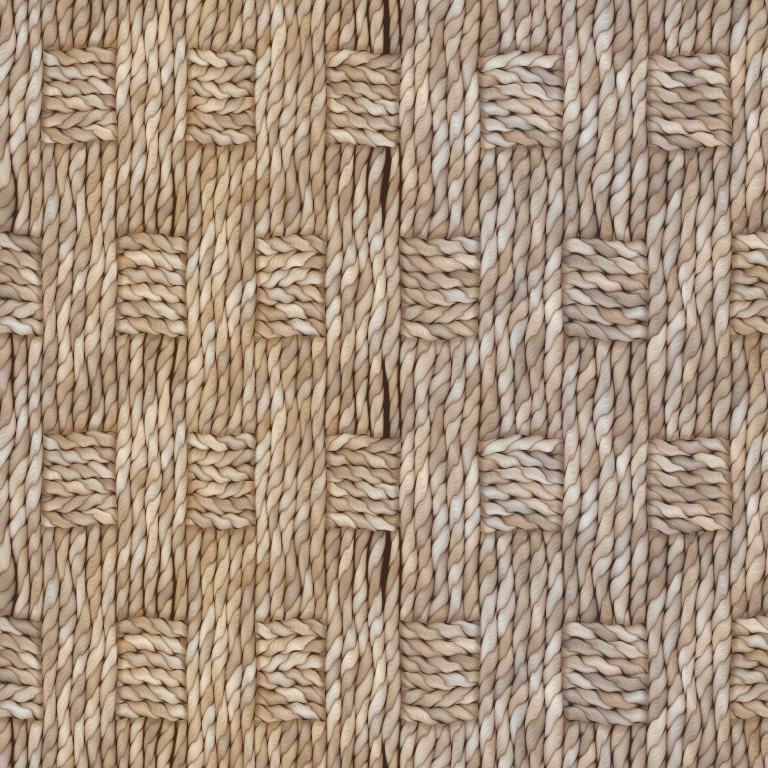
Give the GLSL for this texture, as a WebGL 2 fragment shader.

```glsl
#version 300 es
precision highp float;
// Woven seagrass mat: ten columns of twisted upright ropes, crossed by staggered pads
// of six horizontal ropes. Every rope is a row of sheared, rounded strands, toned by
// hashes and layered sines; the weave repeats twice up the canvas.
uniform vec2 u_resolution;
out vec4 fragColor;

const float TAU = 6.2831853;

float hash(vec2 p) {
    return fract(sin(dot(p, vec2(127.1, 311.7))) * 43758.5453);
}

// Straw ramp from shadow to pale fibre, warmest in the middle.
vec3 straw(float tone) {
    float t = clamp(tone, -0.2, 1.15);
    return mix(vec3(0.30, 0.23, 0.185), vec3(0.84, 0.81, 0.76), t)
         + vec3(0.05, 0.0, -0.045) * max(4.0 * t * (1.0 - t), 0.0);
}

// Helix phase: strands turn parallel to the rope near its sides.
float helix(float across) {
    return 0.8 * across + 1.4 * across * across * across;
}

// One rope: across is -0.5..0.5, phase counts strands along it.
vec3 rope(float across, float phase, float wrap, float seed, float light) {
    // Uneven seams keep the strands from looking machined
    float p = phase + 0.07 * sin(across * 9.0 + seed * 2.7);
    float id = mod(floor(p), wrap);
    float f = fract(p) - 0.5;
    float h = hash(vec2(id, seed));
    float g = hash(vec2(seed + 7.3, id + 2.1));

    // Rounded strand with seams of varied depth and open corners
    float seam = pow(abs(2.0 * f), 2.6 + 2.5 * g) * mix(0.8, 1.0, h);
    float side = pow(abs(2.0 * across), 3.2);
    float edge = seam + side;
    float dome = sqrt(max(1.0 - edge, 0.0));
    float gap = smoothstep(1.0, 1.5, edge);

    // Dry fibres run along each strand, broken up lengthwise
    float fibre = sin(f * 25.0 + 2.0 * sin(across * 6.0 + g * TAU) + g * 20.0)
                * (0.6 + 0.4 * sin(across * 11.0 + h * 40.0))
                + 0.8 * sin(f * 44.0 + across * 7.0 + h * 30.0);
    float blotch = sin(across * 7.0 + f * 3.0 + g * 25.0);
    float tone = 0.20 + 0.60 * dome + 0.34 * (h - 0.5) + 0.055 * fibre
               + 0.06 * blotch + 0.12 * f - 0.12 * across;
    tone = mix(tone * light, -0.12, gap);
    return straw(tone) + vec3(0.04, 0.0, -0.045) * (g - 0.5) * (1.0 - gap);
}

vec3 weave(vec2 uv) {
    // Column coordinate: narrow columns left of centre, wide ones to the right
    float x = uv.x - 0.055 + 0.0016 * sin(TAU * (6.0 * uv.y + 6.0 * uv.x));
    float t = x;
    for (int i = 0; i < 4; i++) t = x + 0.017 * (1.0 - cos(TAU * t));
    float col = mod(floor(t * 10.0), 10.0);
    float cx = fract(t * 10.0);
    float odd = mod(col, 2.0);

    // Signed height from the nearest pad of this column
    float centre = mix(0.376, 0.130, odd) - 0.001 * mod(col, 9.0);
    float d = mod(uv.y - centre + 0.25, 0.5) - 0.25;
    float halfPad = mix(0.0615, 0.066, odd);
    float bend = 0.0025 * sin(TAU * cx + col * 2.3) + 0.006 * (cx - 0.5) * (cx - 0.5) * sign(d);
    float scallop = 0.0012 * sin(TAU * 4.0 * cx + col);
    float py = d + bend + scallop;
    float away = abs(py) - halfPad;

    vec3 color;
    if (away < 0.0) {
        // Horizontal pad, tucked under the columns beside it
        float r = (py / halfPad * 0.5 + 0.5) * 6.0;
        r += 0.14 * sin(cx * 6.0 + col * 4.1 + floor(r)) * sin(3.14159 * fract(r));
        float row = floor(r);
        float across = fract(r) - 0.5;
        float seed = 90.0 + col * 6.0 + row;
        float lean = hash(vec2(seed, 3.7)) < 0.15 ? -1.0 : 1.0;
        float phase = 3.7 * cx + lean * helix(across) + 5.0 * hash(vec2(seed, 1.3)) + 2.0;
        float tuck = smoothstep(0.0, 0.1, min(cx, 1.0 - cx));
        color = rope(across, phase, 16.0, seed, mix(0.55, 1.05, tuck));
    } else {
        // Upright ropes wander a little; some part beside the pad they dive under
        float k = cx * 5.0 + sin(3.14159 * cx) * (0.16 * sin(TAU * 4.0 * uv.y + col * 2.0)
                + 0.10 * sin(TAU * 10.0 * uv.y + cx * 9.0 + col));
        k = clamp(k + 0.18 * sin(TAU * cx) * sin(col * 3.1), 0.001, 4.999);
        float strand = floor(k);
        float seed = col * 5.0 + strand;
        float h = hash(vec2(seed, 5.9));
        float split = (col == 4.0 && strand == 4.0) ? 0.9 : 0.3 * pow(h, 4.0);
        split *= smoothstep(0.12, 0.05, away);
        float across = fract(k) - 0.5;
        across = across * (1.0 + 0.8 * split) - 0.22 * split;
        float sway = 0.2 * sin(TAU * 6.0 * uv.y + h * 20.0);
        float phase = 32.0 * uv.y - helix(across) + 16.0 * h + sway;
        float light = mix(0.6, 1.0, smoothstep(0.0, 0.012, away))
                    * mix(0.95, 1.07, smoothstep(0.02, 0.16, away));
        float side = smoothstep(0.0, 0.03, min(cx, 1.0 - cx));
        color = rope(across, phase, 16.0, seed, light * mix(0.85, 1.0, side));
    }

    // Slow drift from golden to grey straw across the mat
    return color + vec3(0.018, 0.003, -0.024) * cos(TAU * (uv.x - 0.27));
}

void main() {
    // Four samples per pixel smooth every seam
    vec3 sum = vec3(0.0);
    for (int i = 0; i < 4; i++) {
        vec2 offset = vec2(i % 2, i / 2) * 0.5 - 0.25;
        sum += weave((gl_FragCoord.xy + offset) / u_resolution);
    }
    fragColor = vec4(sum / 4.0, 1.0);
}
```
